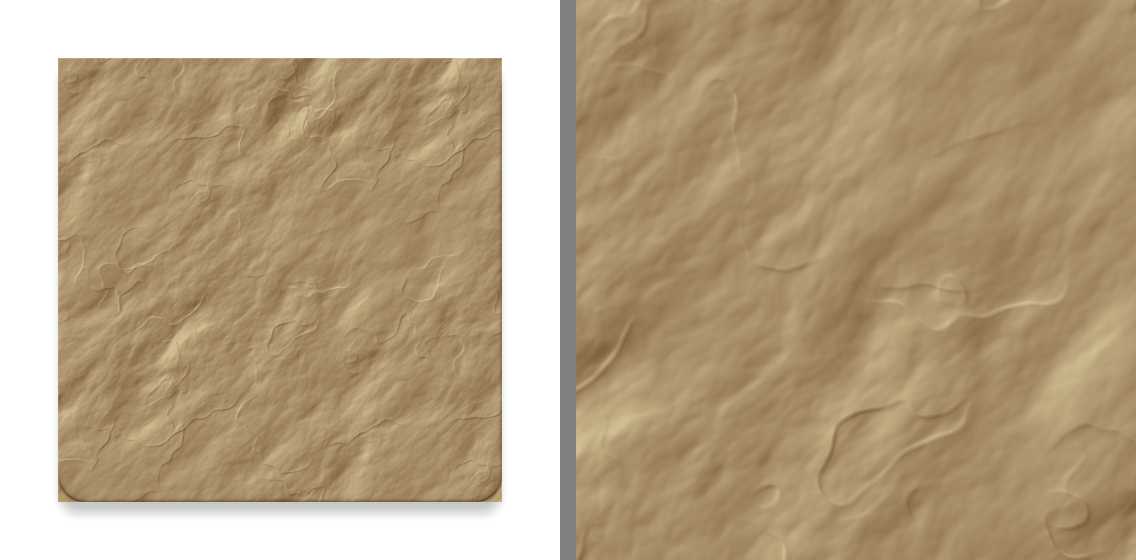
Left: the whole. Right: its middle third, enlarged.
This texture is drawn by a WebGL 2 fragment shader. Its source:

```glsl
#version 300 es
precision highp float;
// A square sheet of crumpled tan paper on white, with a curled lower rim and a soft shadow.
// Wrapping gradient noise, stretched along the diagonal, forms bumps and torn creases;
// the slope of that height towards the upper left light gives the shading.

#define SHEET_HALF 0.396
#define CORNER_RADIUS 0.05
#define BASE_COLOR vec3(0.659, 0.562, 0.409)
#define SHADE_RANGE vec3(0.060, 0.069, 0.061)
#define GRAIN vec2(5.0, 8.0)
#define CREASE_GRAIN vec2(3.0, 4.0)
#define RELIEF 0.48
#define CREASE_HEIGHT 0.0062
#define WARP 0.012
#define SLOPE_STEP 0.0014
#define SHADOW_DROP 0.018
#define SHADOW_STRENGTH 0.22

uniform vec2 u_resolution;
out vec4 fragColor;

float hash(vec2 cell, float seed) {
    vec3 v = fract(vec3(cell, seed) * vec3(0.1031, 0.1030, 0.0973));
    v += dot(v, v.yzx + 33.33);
    return fract((v.x + v.y) * v.z);
}

float cornerSlope(vec2 cell, vec2 offset, vec2 period, float seed) {
    float angle = 6.2832 * hash(mod(cell, period), seed);
    return dot(vec2(cos(angle), sin(angle)), offset);
}

// Gradient noise on a diagonal lattice; whole frequencies make it wrap on the canvas.
float diagonalNoise(vec2 p, vec2 frequency, float seed) {
    vec2 q = vec2(p.x + p.y, p.y - p.x) * frequency;
    vec2 i = floor(q), f = q - i;
    vec2 s = f * f * f * (f * (f * 6.0 - 15.0) + 10.0);
    vec2 e = vec2(1.0, 0.0);
    float low = mix(cornerSlope(i, f, frequency, seed),
                    cornerSlope(i + e, f - e, frequency, seed), s.x);
    float high = mix(cornerSlope(i + e.yx, f - e.yx, frequency, seed),
                     cornerSlope(i + 1.0, f - 1.0, frequency, seed), s.x);
    return mix(low, high, s.y);
}

// Bumps: each octave adds a slightly lower share of slope.
float bumps(vec2 p) {
    float sum = 0.0, weight = RELIEF;
    vec2 frequency = GRAIN;
    for (int i = 0; i < 5; i++) {
        float n = diagonalNoise(p, frequency, float(i) + 11.0);
        sum += weight / frequency.y * (n - 0.5 * sqrt(n * n + 0.002));
        frequency *= 2.0;
        weight *= 0.76;
    }
    return sum;
}

// Creases: ragged contour lines that rise gently and drop steeply, broken by a mask.
float creases(vec2 p) {
    float sum = 0.0;
    for (int layer = 0; layer < 3; layer++) {
        float seed = 31.0 + 17.0 * float(layer);
        float level = 0.0, weight = 1.0;
        vec2 frequency = CREASE_GRAIN;
        for (int i = 0; i < 4; i++) {
            level += weight * diagonalNoise(p, frequency, seed + float(i));
            frequency *= 2.0;
            weight *= 0.48;
        }
        float mask = smoothstep(0.0, 0.25, diagonalNoise(p, vec2(4.0, 5.0), seed + 9.0));
        float profile = level < 0.0 ? exp(level / 0.08) : exp(-level / 0.014);
        sum += mask * profile;
    }
    return CREASE_HEIGHT * sum;
}

float paperHeight(vec2 p) {
    vec2 bend = vec2(diagonalNoise(p, vec2(6.0), 3.0), diagonalNoise(p, vec2(7.0), 5.0));
    vec2 q = p + WARP * bend;
    float roughness = 1.0 + 0.8 * diagonalNoise(p, vec2(2.0, 3.0), 7.0);
    return bumps(q) * roughness + creases(q);
}

float roundedBox(vec2 p, vec2 halfSize, float radius) {
    vec2 d = abs(p) - halfSize + radius;
    return length(max(d, 0.0)) + min(max(d.x, d.y), 0.0) - radius;
}

void main() {
    vec2 uv = gl_FragCoord.xy / u_resolution;
    vec2 p = uv - 0.5;
    float pixel = 1.0 / min(u_resolution.x, u_resolution.y);

    // Paper lit from the upper left
    vec2 toLight = SLOPE_STEP * normalize(vec2(-1.0, 1.0));
    float slope = (paperHeight(uv - toLight) - paperHeight(uv + toLight)) / (2.0 * SLOPE_STEP);
    vec3 paper = BASE_COLOR + SHADE_RANGE * clamp(slope, -2.6, 2.6);

    // Dark rim along the bottom, its round corners and the right side
    float radius = p.y < 0.0 ? CORNER_RADIUS : 0.002;
    float edge = roundedBox(p, vec2(SHEET_HALF), radius);
    float bottom = 1.0 - smoothstep(0.0, 0.07, p.y + SHEET_HALF);
    float right = smoothstep(-0.02, 0.0, p.x - SHEET_HALF)
                * (1.0 - smoothstep(-0.07, -0.03, p.y - SHEET_HALF));
    float rim = max(bottom, 0.75 * right) * exp(-abs(edge) / 0.0026);
    paper *= 1.0 - 0.5 * rim;
    paper += vec3(0.05, 0.04, 0.01) * smoothstep(0.0, 0.004, edge);

    // White ground with the shadow below the sheet
    vec2 shadowHalf = vec2(SHEET_HALF - 0.006, SHEET_HALF);
    float shadowEdge = roundedBox(p + vec2(0.0, SHADOW_DROP), shadowHalf, 0.03);
    float shadow = SHADOW_STRENGTH * (1.0 - smoothstep(-0.015, 0.02, shadowEdge));
    float sheet = roundedBox(p, vec2(SHEET_HALF), 0.0);
    float cover = 1.0 - smoothstep(-0.5 * pixel, 0.5 * pixel, sheet);
    fragColor = vec4(mix(vec3(1.0 - shadow), paper, cover), 1.0);
}
```
